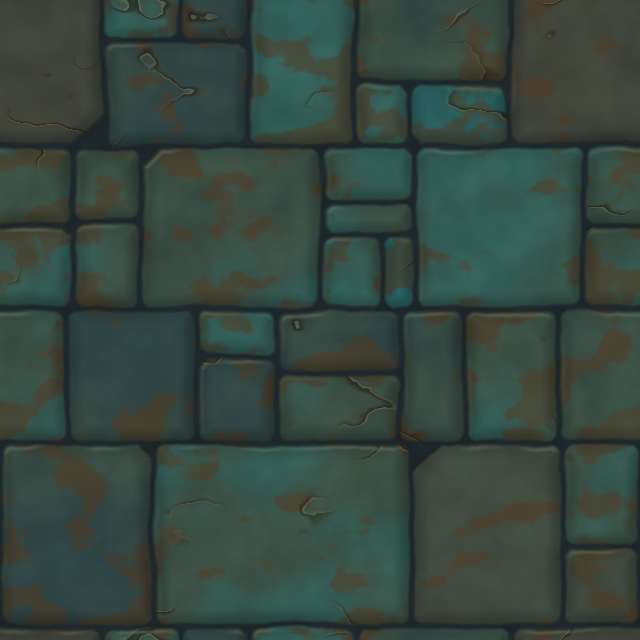
Write a Shadertoy shader that draws this texture.

```glsl
const float ROWS = 4.0;
const vec3 JOINT = vec3(0.115, 0.150, 0.165);
const vec3 SLATE = vec3(0.185, 0.270, 0.270);
const vec3 MOSS = vec3(0.235, 0.310, 0.265);
const vec3 TEAL = vec3(0.200, 0.375, 0.350);
const vec3 TURQUOISE = vec3(0.140, 0.410, 0.420);
const vec3 UMBER = vec3(0.270, 0.265, 0.220);
const vec3 RUST = vec3(0.330, 0.225, 0.130);
const vec3 GLINT = vec3(0.400, 0.475, 0.410);

struct Stone { vec2 pos; vec2 halfSize; float id; };

float hash(vec2 v) {
    vec3 q = fract(v.xyx * vec3(0.1031, 0.1030, 0.0973));
    q += dot(q, q.yzx + 33.33);
    return fract((q.x + q.y) * q.z);
}

float cornerSlope(vec2 cell, vec2 offset, vec2 period, float seed) {
    float angle = 6.2832 * hash(mod(cell, period) + seed * 17.3 + 5.0);
    return dot(offset, vec2(cos(angle), sin(angle)));
}

// Gradient noise that wraps after a whole number of cells
float noise(vec2 p, vec2 period, float seed) {
    vec2 g = p * period, i = floor(g), f = g - i;
    vec2 u = f * f * f * (f * (f * 6.0 - 15.0) + 10.0);
    vec2 e = vec2(1, 0);
    float low = mix(cornerSlope(i, f, period, seed), cornerSlope(i + e, f - e, period, seed), u.x);
    float high = mix(cornerSlope(i + e.yx, f - e.yx, period, seed), cornerSlope(i + 1.0, f - 1.0, period, seed), u.x);
    return mix(low, high, u.y);
}

float fbm(vec2 p, vec2 period, float seed) {
    float sum = 0.0, gain = 1.0;
    for (int k = 0; k < 4; k++) {
        sum += gain * noise(p, period, seed + float(k));
        period *= 2.0;
        gain *= 0.5;
    }
    return sum;
}

float rowEdge(float k) {
    return (k + 0.3 * hash(vec2(mod(k, ROWS), 7.0))) / ROWS;
}

// Each course is cut again and again across its longer side
Stone findStone(vec2 p) {
    float k = floor(p.y * ROWS);
    if (p.y < rowEdge(k)) k -= 1.0;
    float row = mod(k, ROWS);
    p.x = fract(p.x + hash(vec2(row, 31.0)));
    vec2 lo = vec2(0, rowEdge(k)), hi = vec2(1, rowEdge(k + 1.0));
    float id = row + ROWS;
    for (int cut = 0; cut < 4; cut++) {
        vec2 size = hi - lo;
        bool keep = hash(vec2(id, 3.0)) < 0.36 || max(size.x, size.y) < 0.11;
        if (cut > 1 && keep) break;
        vec2 axis = size.x > size.y * 1.1 ? vec2(1, 0) : vec2(0, 1);
        float share = mix(0.32, 0.68, hash(vec2(id, 11.0)));
        float at = dot(axis, lo + size * share);
        float side = step(at, dot(axis, p));
        lo = mix(lo, mix(lo, vec2(at), axis), side);
        hi = mix(mix(hi, vec2(at), axis), hi, side);
        id = id * 2.0 + side;
    }
    return Stone(p - 0.5 * (lo + hi), 0.5 * (hi - lo), id);
}

// Rounded block with one corner knocked off
float blockDistance(vec2 p, vec2 halfSize, float id) {
    float radius = 0.013;
    vec2 q = abs(p) - halfSize + 0.0045 + radius;
    float box = length(max(q, 0.0)) + min(max(q.x, q.y), 0.0) - radius;
    vec2 corner = vec2(hash(vec2(id, 41.0)) < 0.5 ? -1.0 : 1.0, hash(vec2(id, 42.0)) < 0.3 ? -1.0 : 1.0);
    float chip = min(halfSize.x, halfSize.y) * 0.5 * hash(vec2(id, 43.0));
    return max(box, (dot(p, corner) - halfSize.x - halfSize.y + chip) * 0.7071);
}

vec3 stoneColor(vec2 p, Stone s) {
    float kind = hash(vec2(s.id, 51.0));
    float tone = hash(vec2(s.id, 52.0)) + 0.45 * fbm(p, vec2(5), 2.0);
    vec3 col = mix(SLATE, MOSS, smoothstep(0.0, 0.5, tone));
    col = mix(col, TEAL, smoothstep(0.45, 0.9, tone));
    col = mix(col, UMBER, 0.75 * step(kind, 0.2));
    float small = 1.0 - step(0.0045, s.halfSize.x * s.halfSize.y);
    return mix(col, TURQUOISE, 0.7 * small * step(0.7, kind));
}

void mainImage(out vec4 fragColor, in vec2 fragCoord) {
    vec2 p = fragCoord / iResolution.xy;
    vec2 wobble = vec2(fbm(p, vec2(8), 20.0), fbm(p, vec2(8), 30.0));
    Stone s = findStone(p + 0.007 * wobble);
    float grit = fbm(p, vec2(24), 40.0);
    float d = blockDistance(s.pos, s.halfSize, s.id) + 0.002 * grit;
    float above = blockDistance(s.pos + vec2(-0.001, 0.003), s.halfSize, s.id) + 0.002 * grit;
    float upward = clamp((above - d) / 0.003, -1.0, 1.0);

    // Weathered face with rust blotches
    vec3 col = stoneColor(p, s);
    col *= 1.0 + 0.07 * grit + 0.10 * noise(p, vec2(9, 14), 50.0);
    float stain = fbm(p, vec2(10, 13), 60.0) + 0.25 * hash(vec2(s.id, 61.0));
    stain += 0.18 * smoothstep(-0.03, 0.0, d);
    col = mix(col, RUST, 0.52 * smoothstep(0.30, 0.52, stain));

    // Broken ledges: lit lip, dark undercut, rusty fringe
    float ledge = (fbm(p + 0.01 * wobble, vec2(4, 6), s.id) + 0.06 * grit) / 7.0;
    float broken = smoothstep(-0.02, 0.22, noise(p, vec2(6), 70.0)) * step(0.3, hash(vec2(s.id, 71.0)));
    float lip = smoothstep(0.0, 0.0015, ledge) * (1.0 - smoothstep(0.002, 0.005, ledge));
    float undercut = smoothstep(-0.012, 0.0, ledge) * (1.0 - smoothstep(0.0, 0.0015, ledge));
    col = mix(col, RUST, 0.35 * broken * (1.0 - smoothstep(0.0, 0.016, abs(ledge))));
    col *= 1.0 - 0.35 * broken * undercut * undercut;
    col = mix(col, GLINT, 0.48 * broken * lip);

    // Worn rim: light on top, shade toward the joint
    col *= 1.0 - 0.22 * smoothstep(-0.028, 0.0, d) * (1.0 - 0.6 * max(upward, 0.0));
    float rim = smoothstep(-0.010, -0.005, d) * (1.0 - smoothstep(-0.004, -0.001, d));
    float worn = smoothstep(-0.15, 0.3, noise(p, vec2(11), 80.0));
    col = mix(col, GLINT, 0.42 * rim * worn * max(upward, 0.0));
    col = mix(col, JOINT * (1.0 + 0.15 * grit), smoothstep(-0.003, 0.0035, d));
    fragColor = vec4(col, 1.0);
}
```
